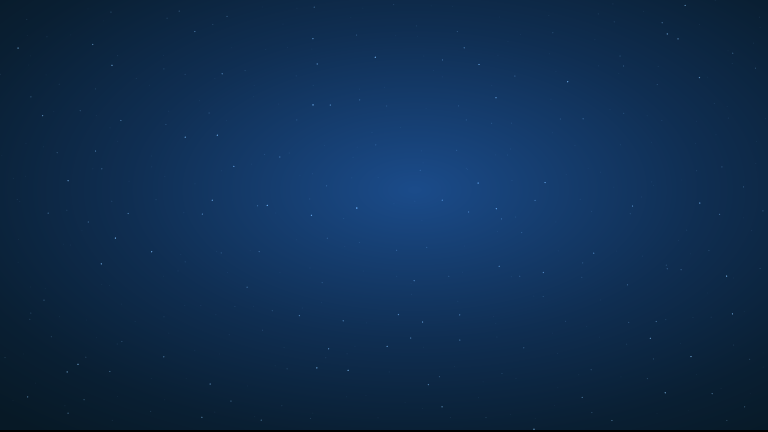
Write a WebGL 2 fragment shader that draws this background.

```glsl
#version 300 es
precision highp float;
// Deep blue night backdrop: an elliptical glow fades through colour stops
// towards dark teal corners, with faint stars scattered by a hashed grid
// and a thin black line along the lower edge.

#define GLOW_CENTER vec2(0.54, 0.56)
#define LOWER_FALLOFF 1.08
#define STAR_RADIUS 0.0016
#define STAR_GAIN 0.5
#define EDGE_HEIGHT 0.0045

uniform vec2 u_resolution;
out vec4 outColor;

const vec3 CORE_BLUE = vec3(0.105, 0.295, 0.540);
const vec3 MID_BLUE = vec3(0.060, 0.180, 0.320);
const vec3 DEEP_BLUE = vec3(0.037, 0.122, 0.200);
const vec3 CORNER_TEAL = vec3(0.027, 0.098, 0.148);
const vec3 STAR_TINT = vec3(0.65, 0.85, 1.0);

vec3 hash32(vec2 p) {
    vec3 q = fract(p.xyx * vec3(0.1031, 0.1030, 0.0973));
    q += dot(q, q.yxz + 33.33);
    return fract((q.xxy + q.yzz) * q.zyx);
}

// Distance is measured in canvas fractions, so the glow is an ellipse.
vec3 backdrop(vec2 uv) {
    vec2 offset = uv - GLOW_CENTER;
    if (offset.y < 0.0) offset.y *= LOWER_FALLOFF;
    float d = length(offset);
    vec3 color = mix(CORE_BLUE, MID_BLUE, clamp(d / 0.374, 0.0, 1.0));
    color = mix(color, DEEP_BLUE, clamp((d - 0.374) / 0.246, 0.0, 1.0));
    return mix(color, CORNER_TEAL, clamp((d - 0.62) / 0.16, 0.0, 1.0));
}

// One star per cell, kept clear of the cell border; most are very dim.
float starLayer(vec2 p, float cells, float seed, float pixel) {
    vec2 grid = p * cells;
    vec2 id = floor(grid);
    vec3 rnd = hash32(id + seed);
    vec2 center = 0.1 + 0.8 * rnd.xy;
    float d = length(fract(grid) - center) / cells;
    float radius = STAR_RADIUS * mix(0.6, 1.0, rnd.z);
    float disc = 1.0 - smoothstep(radius - 0.5 * pixel, radius + 0.5 * pixel, d);
    return disc * mix(0.08, 1.0, pow(rnd.z, 5.0));
}

void main() {
    vec2 uv = gl_FragCoord.xy / u_resolution;
    vec2 p = gl_FragCoord.xy / u_resolution.y;
    float pixel = 1.0 / u_resolution.y;

    vec3 color = backdrop(uv);

    // Two overlapping grids hide the regular spacing.
    float stars = 0.0;
    for (int i = 0; i < 2; i++) {
        float layer = float(i);
        stars += starLayer(p + 0.37 * layer, 9.0 + 4.0 * layer, 17.0 + 41.0 * layer, pixel);
    }
    color += STAR_TINT * STAR_GAIN * stars;

    // Thin black line at the bottom.
    color *= smoothstep(EDGE_HEIGHT - 0.5 * pixel, EDGE_HEIGHT + 0.5 * pixel, uv.y);
    outColor = vec4(color, 1.0);
}
```
